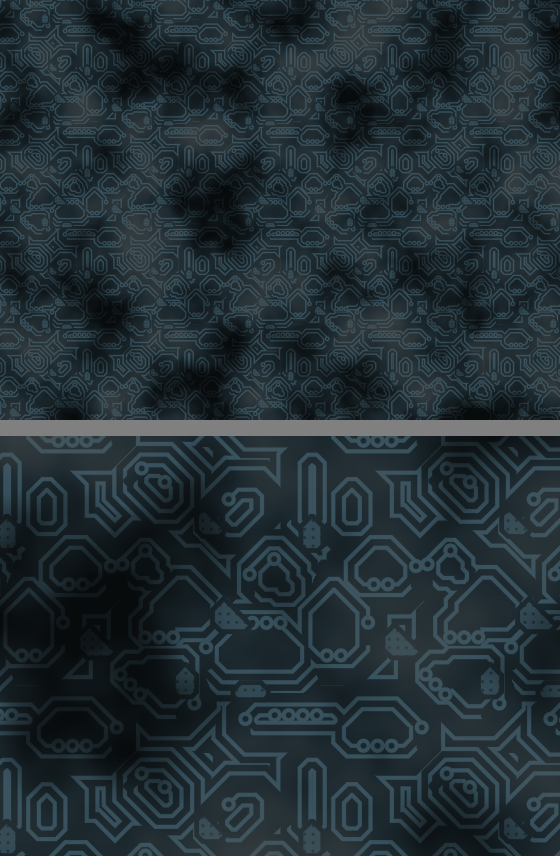
Top: the whole. Bottom: its middle third, enlarged.
A Shadertoy shader for this pattern:

```glsl
// Dark circuit board: one square tile of nested chamfered traces, repeated over the canvas.
// Traces are paired level lines of a wrapped distance field; ring pads and dotted copper lie on top.
// Unrepeated gradient-noise clouds darken the board or veil it with grey dust.

const float TILES_DOWN = 4.13;
const vec2 TILE_OFFSET = vec2(0.166, 0.413);
const float TRACE_STEP = 0.035;
const float TRACE_HALF = 0.0068;
const float PAD_RADIUS = 0.0165;

const vec3 BOARD = vec3(0.104, 0.154, 0.175);
const vec3 COPPER = vec3(0.217, 0.318, 0.364);
const vec3 DUST = vec3(0.265, 0.275, 0.275);

// Components: centre and half size in tile units
const int PARTS = 11;
const vec4 PART[PARTS] = vec4[](
    vec4(0.526, 0.000, 0.050, 0.022), vec4(0.096, 0.555, 0.077, 0.108),
    vec4(0.478, 0.746, 0.040, 0.045), vec4(0.598, 0.617, 0.100, 0.085),
    vec4(0.852, 0.474, 0.140, 0.080), vec4(0.550, 0.378, 0.090, 0.080),
    vec4(0.971, 0.239, 0.130, 0.012), vec4(0.239, 0.211, 0.110, 0.060),
    vec4(0.900, 0.713, 0.045, 0.050), vec4(0.250, 0.740, 0.080, 0.060),
    vec4(0.790, 0.920, 0.020, 0.050));

// Solid copper patches: centre and half size
const int PATCHES = 6;
const vec4 PATCH[PATCHES] = vec4[](
    vec4(0.024, 0.847, 0.028, 0.048), vec4(0.766, 0.593, 0.060, 0.060),
    vec4(0.823, 0.330, 0.050, 0.020), vec4(0.325, 0.507, 0.060, 0.060),
    vec4(0.608, 0.364, 0.030, 0.045), vec4(0.694, 0.895, 0.040, 0.050));

float fill(float d, float px) { return 1.0 - smoothstep(-0.7 * px, 0.7 * px, d); }

// Shortest offset between two points of the repeating tile
vec2 wrap(vec2 p) { return fract(p + 0.5) - 0.5; }

// Box with wide chamfers above and narrow ones below
float chamferBox(vec2 p, vec2 halfSize) {
    vec2 q = abs(p) - halfSize;
    float cut = (p.y > 0.0 ? 1.0 : 0.4) * min(halfSize.x, halfSize.y);
    return max(max(q.x, q.y), (q.x + q.y + cut) * 0.7071);
}

vec2 gradient(vec2 cell) {
    vec3 h = fract(cell.xyx * vec3(0.1031, 0.1030, 0.0973));
    h += dot(h, h.yzx + 33.33);
    float angle = 6.2832 * fract((h.x + h.y) * h.z);
    return vec2(cos(angle), sin(angle));
}

float gradientNoise(vec2 p) {
    vec2 i = floor(p), f = p - i;
    vec2 w = f * f * f * (f * (f * 6.0 - 15.0) + 10.0);
    vec2 e = vec2(0.0, 1.0);
    float low = mix(dot(gradient(i), f), dot(gradient(i + e.yx), f - e.yx), w.x);
    float high = mix(dot(gradient(i + e), f - e), dot(gradient(i + e.yy), f - e.yy), w.x);
    return mix(low, high, w.y);
}

float clouds(vec2 p) {
    float sum = 0.0, gain = 1.0;
    for (int i = 0; i < 4; i++) {
        p = mat2(1.6, 1.2, -1.2, 1.6) * p + 7.3;
        sum += gain * gradientNoise(p);
        gain *= 0.5;
    }
    return clamp(1.9 * sum, -1.0, 1.0);
}

// Distance to the nearest trace: pairs of level lines, or evenly filled ones
float traceDistance(float field, bool dense) {
    float f = max(field, 0.0), period = 3.0 * TRACE_STEP;
    float m = mod(f, period);
    float d = min(min(m, period - m), abs(m - TRACE_STEP));
    if (dense) d = min(d, abs(m - 2.0 * TRACE_STEP));
    return field < 0.0 ? -field : d;
}

// Copper coverage of the tile at p
float circuit(vec2 p, float px) {
    float field = 1.0, pads = 1.0, gaps = 1.0;
    bool dense = false;
    for (int i = 0; i < PARTS; i++) {
        float side = i % 2 == 0 ? 1.0 : -1.0;
        bool lobed = i % 3 == 2 || i == 3;
        vec2 size = PART[i].zw, q = wrap(p - PART[i].xy);
        if (i % 5 == 0) q = mat2(0.7071, 0.7071, -0.7071, 0.7071) * q;

        // Body, often with a smaller lobe at one lower corner
        vec2 lobe = size * vec2(0.75 * side, -0.7);
        float d = chamferBox(q, size);
        if (lobed) d = min(d, chamferBox(q - lobe, 0.6 * size));
        if (d < field) dense = i % 4 == 0;
        field = min(field, d);

        // Row of pads along the top edge or the lower edge
        vec2 lower = lobed ? vec2(-0.75, -1.3) : vec2(0.0, -1.0);
        vec2 row = size * (side > 0.0 ? vec2(0.0, 1.0) : lower);
        int count = int(size.x / 0.03);
        for (int j = 0; j < count; j++) {
            float along = 0.046 * (float(j) - 0.5 * float(count - 1));
            pads = min(pads, length(q - row - vec2(along, 0.0)));
        }
        // Trace interrupted below a pad on an outer ring
        vec2 end = q + vec2(side * (size.x + TRACE_STEP), 0.0);
        pads = min(pads, length(end));
        gaps = min(gaps, chamferBox(end + vec2(0.0, 0.04), vec2(0.017, 0.035)));
    }
    // Two uneven upright traces
    for (int i = 0; i < 2; i++) {
        float k = float(i);
        vec2 bar = wrap(p - vec2(0.025 + 0.13 * k, 0.985 - 0.05 * k));
        field = min(field, chamferBox(bar, vec2(0.006 + 0.02 * k, 0.085 - 0.03 * k)));
    }
    float ink = fill(traceDistance(field, dense) - TRACE_HALF, px) * (1.0 - fill(gaps, px));
    ink *= 1.0 - fill(pads - PAD_RADIUS, px);
    ink = max(ink, fill(abs(pads - PAD_RADIUS) - TRACE_HALF, px));

    // Copper patches, alternately cut to triangles and drilled with dots
    float holes = length(wrap(p * 36.0)) / 36.0 - 0.005;
    for (int i = 0; i < PATCHES; i++) {
        vec2 q = wrap(p - PATCH[i].xy);
        float d = chamferBox(q, PATCH[i].zw);
        if (i % 2 == 1) d = max(d, (q.x + q.y) * 0.7071);
        ink *= 1.0 - fill(d - 0.016, px);
        ink = max(ink, 0.8 * fill(d, px) * (1.0 - 0.7 * fill(holes, px)));
    }
    return ink;
}

void mainImage(out vec4 fragColor, in vec2 fragCoord) {
    vec2 uv = fragCoord / iResolution.y;
    float ink = circuit(uv * TILES_DOWN + TILE_OFFSET, TILES_DOWN / iResolution.y);
    float shade = clouds(uv * 2.7 + 3.7);
    vec3 color = mix(BOARD, COPPER, ink);
    color *= 1.0 + 0.72 * min(shade, 0.0) + 0.2 * max(shade, 0.0);
    color = mix(color, DUST, 0.5 * max(shade, 0.0));
    fragColor = vec4(color, 1.0);
}
```
